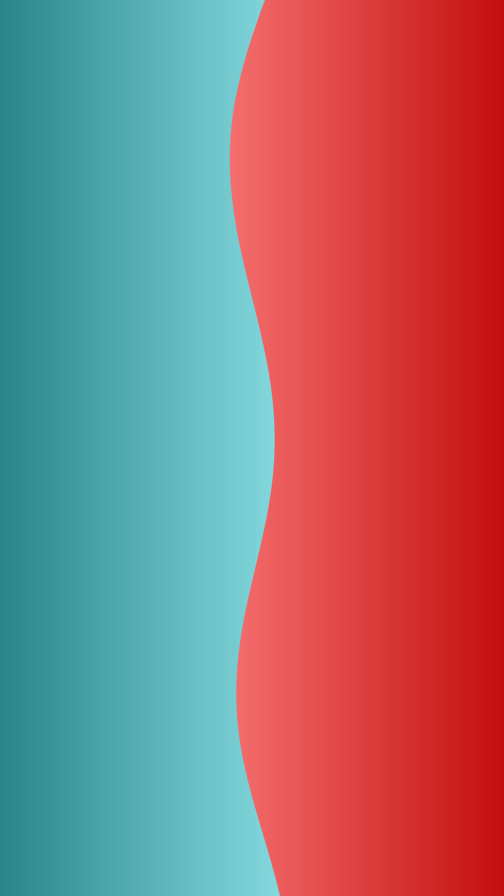
A Shadertoy shader for this background:

```glsl
const float PI = 3.14159265;

const vec3 TEAL_DEEP  = vec3(0.155, 0.520, 0.540);
const vec3 TEAL_LIGHT = vec3(0.520, 0.850, 0.870);
const vec3 RED_LIGHT  = vec3(0.960, 0.430, 0.430);
const vec3 RED_DEEP   = vec3(0.765, 0.055, 0.055);

// Turning points of the wave as (x, height), from bottom to top
const int TURN_COUNT = 5;
const vec2 TURNS[TURN_COUNT] = vec2[TURN_COUNT](
    vec2(0.5745, -0.0872), vec2(0.4688, 0.2253), vec2(0.5451, 0.5091),
    vec2(0.4560, 0.8242), vec2(0.6118, 1.2018));

// Half-cosine ease between two levels
float cosineEase(float from, float to, float t) {
    return mix(from, to, 0.5 - 0.5 * cos(PI * clamp(t, 0.0, 1.0)));
}

// Horizontal position of the wave at a given height
float waveX(float height) {
    float x = TURNS[0].x;
    for (int i = 1; i < TURN_COUNT; i++) {
        vec2 low = TURNS[i - 1];
        vec2 high = TURNS[i];
        if (height >= low.y) {
            x = cosineEase(low.x, high.x, (height - low.y) / (high.y - low.y));
        }
    }
    return x;
}

// Linear blend of two colours between two positions
vec3 ramp(vec3 startColor, vec3 endColor, float start, float end, float x) {
    return mix(startColor, endColor, clamp((x - start) / (end - start), 0.0, 1.0));
}

void mainImage(out vec4 fragColor, in vec2 fragCoord) {
    vec2 uv = fragCoord / iResolution.xy;

    // Side gradients
    vec3 teal = ramp(TEAL_DEEP, TEAL_LIGHT, 0.0, 0.556, uv.x);
    vec3 red = ramp(RED_LIGHT, RED_DEEP, 0.456, 1.0, uv.x);

    // Smooth wave edge
    float pixel = 1.0 / iResolution.x;
    float redSide = smoothstep(-0.75 * pixel, 0.75 * pixel, uv.x - waveX(uv.y));
    fragColor = vec4(mix(teal, red, redSide), 1.0);
}
```
